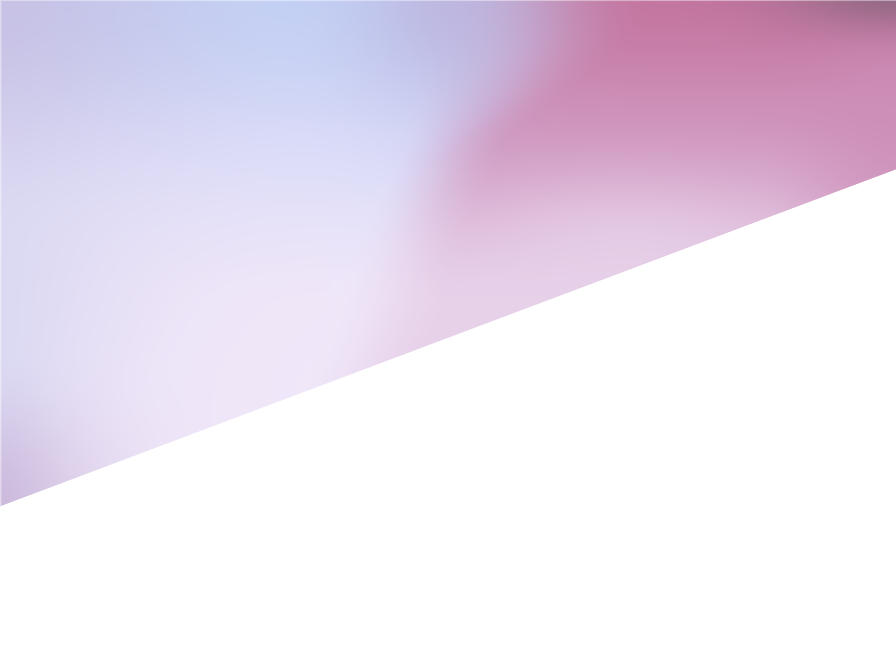
Write a Shadertoy shader that draws this background.

```glsl
// Soft blue, lilac and rose gradient cut by a white diagonal lower half.

// Diagonal cut: height at the left and right sides, in canvas units
const float CUT_LEFT  = 0.2465;
const float CUT_RIGHT = 0.748;
const float RIM_WIDTH = 0.0013;

const vec3 WHITE      = vec3(1.0);
const vec3 SKY        = vec3(0.765, 0.835, 0.970);
const vec3 PERIWINKLE = vec3(0.850, 0.865, 0.980);
const vec3 PALE_LILAC = vec3(0.940, 0.905, 0.975);
const vec3 SIDE_TOP   = vec3(0.780, 0.760, 0.900);
const vec3 SIDE_MID   = vec3(0.860, 0.850, 0.950);
const vec3 SIDE_LOW   = vec3(0.800, 0.730, 0.865);
const vec3 LAVENDER   = vec3(0.730, 0.690, 0.860);
const vec3 DEEP_ROSE  = vec3(0.765, 0.460, 0.625);
const vec3 ROSE       = vec3(0.820, 0.600, 0.755);
const vec3 PALE_ROSE  = vec3(0.905, 0.820, 0.915);
const vec3 RIGHT_ROSE = vec3(0.800, 0.550, 0.715);
const vec3 DUSK       = vec3(0.540, 0.400, 0.500);

// Elliptical falloff: 1 at the centre, fading with distance
float glow(vec2 p, vec2 centre, vec2 radius) {
    vec2 d = (p - centre) / radius;
    return exp(-dot(d, d));
}

// Cool left half: p.x runs right, p.y runs down from the top
vec3 coolField(vec2 p) {
    vec3 core = mix(SKY, PERIWINKLE, smoothstep(0.0, 0.24, p.y));
    core = mix(core, PALE_LILAC, smoothstep(0.13, 0.46, p.y + 0.12 * (0.3 - p.x)));
    vec3 side = mix(SIDE_TOP, SIDE_MID, smoothstep(0.0, 0.35, p.y));
    side = mix(side, SIDE_LOW, smoothstep(0.52, 0.76, p.y));
    float reach = mix(0.24, 0.11, smoothstep(0.1, 0.65, p.y));
    return mix(core, side, exp(-pow(p.x / reach, 1.5)));
}

// Warm right half, paler towards the diagonal
vec3 warmField(vec2 p) {
    vec3 c = mix(DEEP_ROSE, ROSE, smoothstep(-0.02, 0.25, p.y));
    c = mix(c, PALE_ROSE, smoothstep(0.18, 0.46, p.y));
    c = mix(c, PALE_ROSE, 0.65 * glow(p, vec2(0.70, 0.37), vec2(0.17, 0.10)));
    c = mix(c, RIGHT_ROSE, 0.65 * smoothstep(0.84, 1.02, p.x) * smoothstep(0.0, 0.12, p.y));
    return mix(c, DUSK, 0.9 * glow(p, vec2(1.01, -0.015), vec2(0.13, 0.055)));
}

void mainImage(out vec4 fragColor, in vec2 fragCoord) {
    vec2 uv = fragCoord / iResolution.xy;
    vec2 p = vec2(uv.x, 1.0 - uv.y);

    // Curved blend between the halves, wide at the top and tighter below
    float centre = mix(0.575, 0.49, smoothstep(0.04, 0.28, p.y));
    centre -= 0.28 * max(p.y - 0.26, 0.0);
    float spread = mix(0.155, 0.065, smoothstep(0.0, 0.22, p.y));
    float warmth = smoothstep(centre - spread, centre + spread, p.x);
    vec3 color = mix(coolField(p), warmField(p), warmth);

    // Lavender haze in the upper part of the blend
    color = mix(color, LAVENDER, 0.65 * glow(p, vec2(0.49, 0.0), vec2(0.10, 0.17)));

    // Thin light rim on the left and top sides
    float rim = 1.0 - smoothstep(0.0, 2.0 * RIM_WIDTH, min(p.x, p.y));
    color = mix(color, WHITE, 0.5 * rim);

    // Diagonal cut, smoothed across about one pixel
    float cut = uv.y - mix(CUT_LEFT, CUT_RIGHT, uv.x);
    float soft = 0.6 / iResolution.y;
    color = mix(WHITE, color, smoothstep(-soft, soft, cut));

    fragColor = vec4(color, 1.0);
}
```
